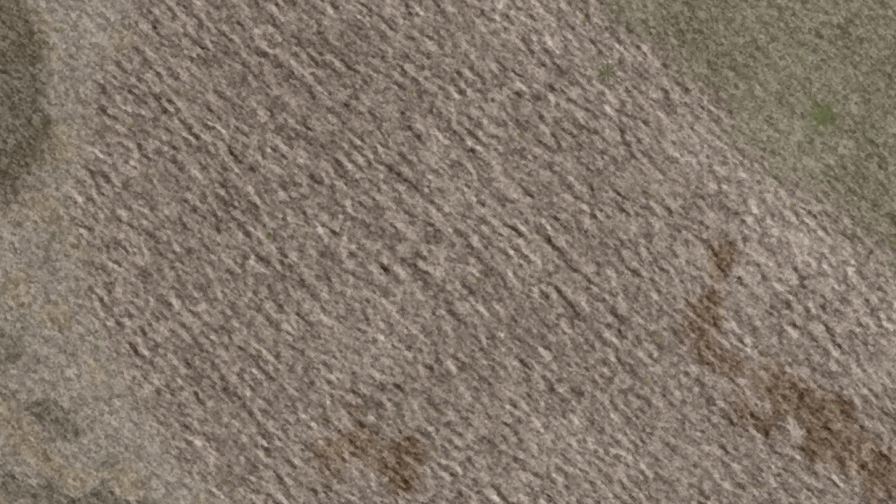
This texture is drawn by a Shadertoy shader. Its source:

```glsl
// Dry stubble field seen from above: slanting tufts, furrows, a pale track on
// the left, a greenish meadow in the upper right corner and rusty bare patches.
// Tufts are soft cellular noise stretched along the grain; masks tint regions.

const vec3 SOIL   = vec3(0.520, 0.468, 0.427);
const vec3 TRACK  = vec3(0.545, 0.505, 0.460);
const vec3 SCRUB  = vec3(0.370, 0.340, 0.290);
const vec3 STRAW  = vec3(0.600, 0.540, 0.450);
const vec3 MEADOW = vec3(0.465, 0.440, 0.370);
const vec3 RUST   = vec3(0.430, 0.350, 0.270);
const vec3 LEAF   = vec3(0.370, 0.400, 0.240);

vec3 hash3(vec2 p) {
    vec3 q = fract(vec3(p.xyx) * vec3(0.1031, 0.1030, 0.0973));
    q += dot(q, q.yxz + 33.33);
    return fract((q.xxy + q.yzz) * q.zyx);
}

// Soft cellular noise: random cell shades blended by distance, -0.5 to 0.5
float tufts(vec2 p) {
    vec2 cell = floor(p), f = p - cell;
    float sum = 0.0, total = 0.0001;
    for (int j = -1; j <= 1; j++)
    for (int i = -1; i <= 1; i++) {
        vec2 g = vec2(i, j);
        vec3 h = hash3(cell + g + 80.0);
        vec2 d = g + h.xy - f;
        float w = exp(-8.0 * dot(d, d));
        sum += w * (h.z - 0.5);
        total += w;
    }
    return sum / total;
}

// Layered sines that bend straight features
vec2 sway(vec2 p) {
    return sin(p.yx * vec2(7.0, 9.0) + vec2(0.5, 2.0))
         + 0.5 * sin(p.yx * vec2(19.0, 16.0) + p.xy * 8.0);
}

vec2 turn(vec2 p, float angle) {
    float c = cos(angle), s = sin(angle);
    return vec2(c * p.x + s * p.y, c * p.y - s * p.x);
}

float segment(vec2 p, vec2 a, vec2 b) {
    vec2 ab = b - a;
    return length(p - a - ab * clamp(dot(p - a, ab) / dot(ab, ab), 0.0, 1.0));
}

float bump(float x, float width) {
    return exp(-x * x / (width * width));
}

// Relief of one curved furrow: a dark groove with a lit ridge beside it
float furrow(vec2 p, vec2 start, float angle, float len) {
    vec2 q = turn(p - start, angle);
    float across = q.y + 0.12 * q.x * (q.x - len);
    float span = smoothstep(0.0, 0.06, q.x) * smoothstep(len, len - 0.1, q.x);
    return span * (0.6 * bump(across - 0.014, 0.010) - bump(across, 0.008));
}

float furrows(vec2 p) {
    float sum = 0.0;
    for (int i = 0; i < 9; i++) {
        vec3 h = hash3(vec2(i, 7));
        float k = float(i);
        vec2 start = vec2(0.19 + 0.1 * k, 0.5 + 0.45 * fract(k * 0.62 + 0.1));
        sum += furrow(p, start, -0.95 + 0.25 * h.x, 0.3 + 0.5 * h.y);
    }
    return sum;
}

// Sparse round weeds, at most one in each grid cell
float weeds(vec2 p, float size) {
    vec2 cell = floor(p / size);
    vec3 h = hash3(cell + 31.0);
    float d = length(fract(p / size) - 0.25 - 0.5 * h.xy);
    return step(0.9, h.z) * smoothstep(0.14, 0.03, d);
}

// Spiky bush
float bush(vec2 p, float radius) {
    float spikes = 0.65 + 0.35 * sin(9.0 * atan(p.y, p.x) + 1.0);
    return smoothstep(radius, radius * 0.2, length(p) / spikes);
}

void mainImage(out vec4 fragColor, in vec2 fragCoord) {
    vec2 p = fragCoord / iResolution.y;
    vec2 bent = p + 0.006 * sway(p);
    float broad = tufts(p * 5.0);
    float patchy = tufts(p * 17.0 + 9.0);
    float ragged = 0.06 * broad + 0.06 * patchy;

    // Grain slanting down to the right
    vec2 g = turn(bent, -0.72);
    vec2 clump = g * vec2(32.0, 78.0);
    float relief = tufts(clump) - tufts(clump + vec2(0.15, 0.6));
    float blades = tufts(g * vec2(80.0, 165.0) + 40.0);
    float speckle = tufts(p * 190.0);

    // Region masks
    float fromTrack = p.x - 0.15 - 0.86 * (p.y - 0.6) * (p.y - 0.6) + ragged;
    float verge = smoothstep(0.03, -0.04, fromTrack);
    float corner = length((p - vec2(0.0, 0.82)) / vec2(0.10, 0.20)) + 6.0 * ragged;
    float low = verge * smoothstep(0.5, 0.3, p.y) * smoothstep(-0.08, -0.2, fromTrack);
    float scrub = max(smoothstep(1.15, 0.7, corner), low * smoothstep(0.0, 0.25, patchy + 0.5 * broad));
    float straw = verge * smoothstep(0.08, 0.3, -patchy);
    float fromMeadow = dot(p - vec2(1.157, 1.0), vec2(0.65, 0.76)) + ragged;
    float meadow = smoothstep(-0.03, 0.06, fromMeadow);
    float scar = min(segment(bent, vec2(1.41, 0.50), vec2(1.42, 0.32)),
                     segment(bent, vec2(1.42, 0.32), vec2(1.72, 0.09)));
    scar = min(scar, segment(bent, vec2(0.66, 0.11), vec2(0.80, 0.07)));
    float rust = smoothstep(0.06, 0.0, scar + 1.5 * ragged);

    // Ground colours
    vec3 color = SOIL + 0.02 * smoothstep(0.4, 1.5, p.x) - 0.01;
    color = mix(color, TRACK, verge);
    color = mix(color, STRAW, 0.5 * straw);
    color = mix(color, SCRUB, 0.75 * scrub);
    color = mix(color, MEADOW, 0.9 * meadow);
    color = mix(color, RUST, 0.6 * rust);
    color += 0.045 * bump(fromMeadow + 0.09, 0.07) + 0.05 * broad + 0.05 * patchy;

    // Light and shade of the stubble, calmer outside the field
    float field = (1.0 - 0.65 * verge) * (1.0 - 0.65 * meadow);
    float shade = field * (0.18 * relief + 0.075 * furrows(bent));
    shade += mix(0.11, 0.19, field) * blades + 0.13 * speckle;
    color += shade * vec3(1.0, 0.98, 0.96);

    // Green plants
    color = mix(color, LEAF, 0.5 * weeds(p, 0.07));
    color = mix(color, LEAF, 0.7 * bush(p - vec2(1.632, 0.77), 0.06));
    color = mix(color, LEAF * 0.85, 0.6 * bush(p - vec2(1.204, 0.856), 0.035));
    fragColor = vec4(clamp(color, 0.0, 1.0), 1.0);
}
```
